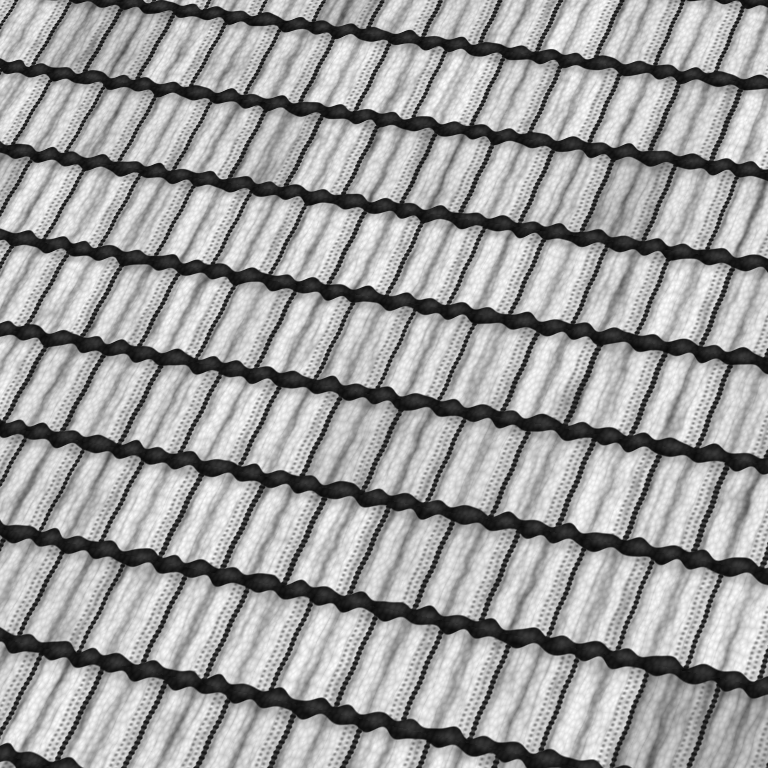
This texture is drawn by a WebGL 1 fragment shader. Its source:

```glsl
precision highp float;
// Weathered roof tiles in slanting courses, seen in perspective in grey tones.
// A projective map gives tile space: x runs along a course, y down the slope.
// Staggered tiles get rolls, dashed seams and streaks below scalloped shadows.
uniform vec2 u_resolution;

#define TILES 14.2        // tiles along the top edge
#define SLANT 8.8         // lean of the seams
#define COURSES 9.95      // courses down the left edge
#define TILT -1.28        // fall of the courses to the right
#define RECESSION vec2(0.08, 0.248)
#define SEAM_WIDTH 0.035
#define SHADOW_WIDTH 0.072
#define DASHES 21.0
#define GRAIN 0.17
#define WEAR 0.22

const float TAU = 6.2831853;
const vec3 SOOT = vec3(0.06);
const vec3 LIP = vec3(0.21);
const vec3 GROOVE = vec3(0.40);
const vec3 CLAY = vec3(0.80);
const vec3 CHALK = vec3(0.91);

float hash(vec2 p) {
  return fract(sin(dot(p, vec2(127.1, 311.7))) * 4375.85);
}

// Distance to the nearest scattered point
float cellular(vec2 p) {
  vec2 cell = floor(p);
  float nearest = 2.0;
  for (int j = -1; j <= 1; j++) {
    for (int i = -1; i <= 1; i++) {
      vec2 c = cell + vec2(float(i), float(j));
      vec2 point = c + vec2(hash(c), hash(c + 37.0));
      nearest = min(nearest, distance(p, point));
    }
  }
  return nearest;
}

// Soft ridge of unit height
float ridge(float x, float center, float width) {
  float d = (x - center) / width;
  return exp(-d * d);
}

// Canvas to roof plane
vec2 roofPlane(vec2 p) {
  p.y = 1.0 - p.y;
  float depth = 1.0 + dot(p, RECESSION);
  return vec2(TILES * p.x + SLANT * p.y,
              TILT * p.x + COURSES * p.y + 0.175) / depth;
}

void main() {
  vec2 roof = roofPlane(gl_FragCoord.xy / u_resolution);
  float pixel = 1.0 / min(u_resolution.x, u_resolution.y);
  float softU = 0.8 * TILES * pixel;
  float softV = 0.8 * COURSES * pixel;

  // Staggered tile grid
  float course = floor(roof.y);
  float down = roof.y - course;
  float u = roof.x + 0.7 + 0.5 * mod(course, 2.0);
  u += 0.05 * (hash(vec2(course, 4.0)) - 0.5);
  u += 0.008 * sin(roof.y * 17.0 + course);
  float column = floor(u);
  float x = u - column;
  vec2 id = vec2(column, course);
  float age = hash(id);

  // Surface: chalky rolls, a central groove, grain and streaks
  float streak = cellular(vec2(u * 9.0, roof.y * 1.6));
  float grain = cellular(vec2(u * 14.0, roof.y * 16.0));
  float roll = ridge(x, 0.25, 0.14) + ridge(x, 0.72, 0.15);
  vec3 color = mix(CLAY, CHALK, clamp(roll, 0.0, 1.0));
  float groove = ridge(x, 0.47 + 0.01 * sin(roof.y * 23.0), 0.055);
  color = mix(color, GROOVE, groove * (0.35 + 0.35 * hash(id + 9.0)));
  color = mix(color, GROOVE, 0.45 * ridge(x, 0.07, 0.05));
  color += GRAIN * (0.45 - grain);
  color -= 0.16 * smoothstep(0.4, 0.9, streak);

  // Wear: tone differs by tile, a few are strongly stained
  float stained = smoothstep(0.84, 0.96, age);
  float stain = stained * (0.55 + 0.6 * streak);
  color *= 1.02 - 0.08 * hash(id + 21.0) - WEAR * stain;

  // Stepped interlock: two dashed lines beside each seam
  float beat = sin(TAU * DASHES * roof.y);
  float inner = ridge(x, 0.80, 0.026) * (0.5 + 0.5 * beat);
  float outer = ridge(x, 0.89, 0.026) * (0.5 - 0.5 * beat);
  color = mix(color, GROOVE, 0.75 * max(inner, outer));

  // Dark seam, broken by the same beat
  float seamGap = min(x, 1.0 - x);
  float seamWidth = SEAM_WIDTH * (0.8 + 0.4 * hash(id + 3.0) + 0.2 * beat);
  float seam = 1.0 - smoothstep(seamWidth - softU, seamWidth + softU, seamGap);
  color = mix(color, SOOT, seam * (0.84 + 0.12 * beat));

  // Scalloped lip and shadow where courses overlap, two lobes per tile
  float joint = floor(roof.y + 0.5);
  float drop = roof.y - joint;
  float along = roof.x + 0.06 * sin(roof.x * 3.1 + joint * 2.0);
  float lobe = cos(2.0 * TAU * along);
  float uneven = 0.012 * sin(roof.x * 7.3 + joint * 5.1)
               + 0.008 * sin(roof.x * 19.0 + joint * 3.7);
  float top = -SHADOW_WIDTH - 0.026 * lobe + uneven;
  float bottom = SHADOW_WIDTH + 0.028 * cos(2.0 * TAU * along + 1.3) + uneven;
  float shadow = smoothstep(top - softV, top + softV, drop)
               * (1.0 - smoothstep(bottom - softV, bottom + softV, drop));
  float lip = (0.55 + 0.45 * lobe) * ridge(drop, -0.02, 0.06);
  vec3 shade = mix(SOOT, LIP, lip) + 0.07 * (0.5 - grain);
  color *= 1.0 - 0.2 * (1.0 - smoothstep(0.08, 0.2, down));
  color = mix(color, shade, shadow);

  gl_FragColor = vec4(clamp(color, 0.0, 1.0), 1.0);
}
```
